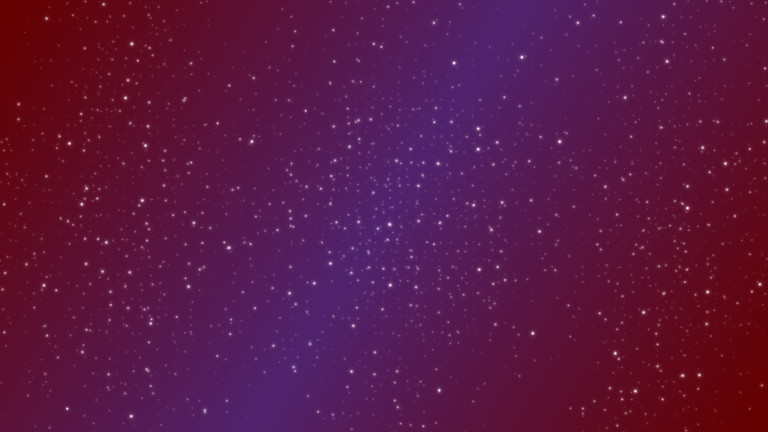
Reproduce this background procedurally as a Shadertoy shader.

```glsl
// A field of small glowing stars over a diagonal red-violet-red gradient.
// Jittered cell layers scatter the stars; layered sines gather them in
// loose clusters around the centre and towards both sides.

vec3 hash3(vec2 cell) {
    vec3 q = fract(cell.xyx * vec3(0.1031, 0.1030, 0.0973));
    q += dot(q, q.yxz + 33.33);
    return fract((q.xxy + q.yzz) * q.zyx);
}

// Chance that a cell at p holds a star.
float starDensity(vec2 p) {
    float columns = 0.13 * cos(10.2 * (p.x - 0.03));
    float band = 0.12 * cos(5.5 * p.y);
    float patches = 0.10 * sin(17.0 * p.x + 3.0 * sin(9.0 * p.y))
                  * sin(15.0 * p.y - 4.0 * p.x);
    float core = 0.22 * exp(-14.0 * dot(p, p));
    return 0.27 + columns + band + patches + core;
}

// One layer of stars, with cellCount cells over the canvas height.
float starLayer(vec2 p, float cellCount, float radius, float seed) {
    vec2 cell = floor(p * cellCount);
    vec3 rnd = hash3(cell + seed);
    vec2 center = (cell + 0.22 + 0.56 * rnd.xy) / cellCount;
    float present = step(rnd.z, starDensity(center));
    float power = hash3(cell + seed + 71.0).x;

    // Widen the core to the pixel footprint so that it stays smooth.
    float size = max(radius * mix(0.7, 1.1, power), 0.65 / iResolution.y);
    vec2 offset = p - center;
    float d2 = dot(offset, offset) / (size * size);
    float glow = exp(-d2) + 0.18 * exp(-0.2 * d2);
    return present * mix(0.3, 1.0, power * power) * glow;
}

void mainImage(out vec4 fragColor, in vec2 fragCoord) {
    vec2 p = (fragCoord - 0.5 * iResolution.xy) / iResolution.y;

    // Violet ridge leaning to the right, fading to red corners.
    float ridge = abs(dot(p, vec2(0.847, -0.533)));
    vec3 violet = vec3(0.315, 0.135, 0.43);
    vec3 red = vec3(0.395, 0.0, 0.0);
    vec3 color = mix(violet, red, clamp(ridge / 0.97, 0.0, 1.0));

    // Large, medium and dust-like stars.
    float stars = 0.95 * starLayer(p, 21.0, 0.0031, 113.0)
                + 0.65 * starLayer(p + 0.013, 33.0, 0.0024, 257.0)
                + 0.28 * starLayer(p - 0.007, 52.0, 0.0018, 419.0);
    color = mix(color, vec3(1.0, 0.92, 0.97), clamp(stars, 0.0, 1.0));

    fragColor = vec4(color, 1.0);
}
```
